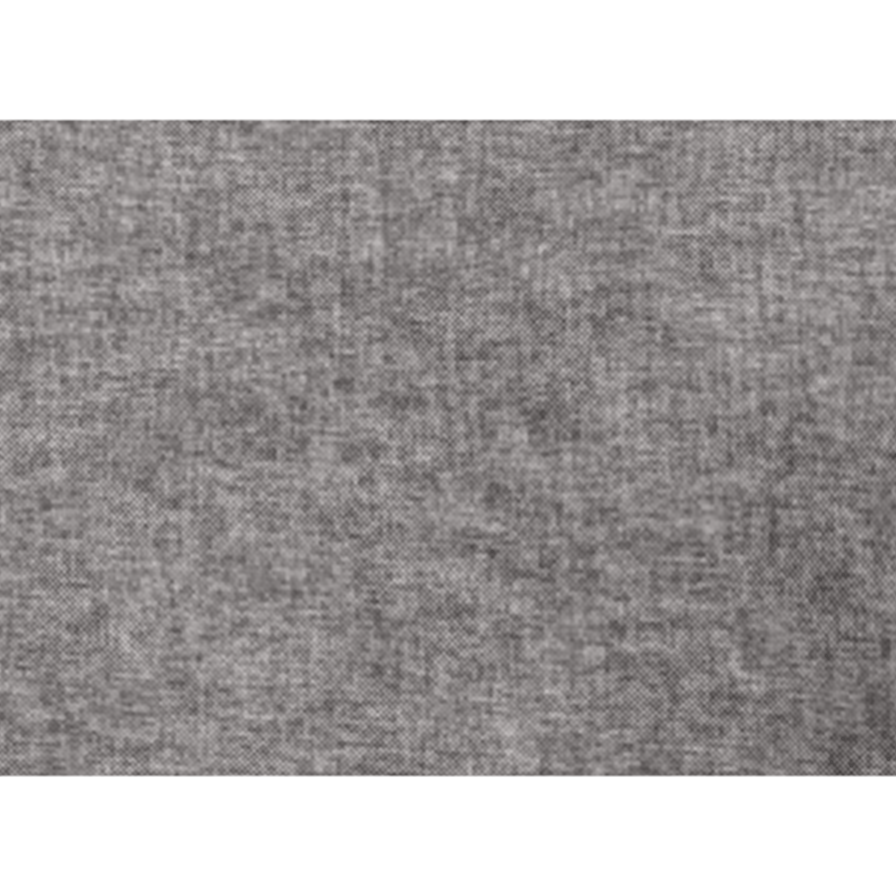
Write a three.js fragment shader that draws this texture.

```glsl
varying vec2 vUv;

float hash(vec2 p) {
  return fract(sin(dot(p, vec2(127.1, 311.7))) * 43758.5453);
}

float noise(vec2 p) {
  vec2 i = floor(p), f = fract(p);
  f = f * f * (3.0 - 2.0 * f);
  return mix(mix(hash(i), hash(i + vec2(1.0, 0.0)), f.x),
             mix(hash(i + vec2(0.0, 1.0)), hash(i + vec2(1.0, 1.0)), f.x), f.y);
}

// Noise centred on zero
float grain(vec2 p) {
  return noise(p) - 0.5;
}

// Soft dark fold around a height
float crease(float y, float height, float width) {
  float d = (y - height) / width;
  return exp(-d * d);
}

float cloth(vec2 uv) {
  // Threads sag to the right in the lower half and wander slightly
  vec2 p = uv;
  p.y += 0.05 * uv.x * smoothstep(0.65, 0.2, uv.y) + 0.012 * grain(uv * 4.0);
  p.x += 0.010 * grain(uv * 5.0 + 31.0);

  // Long weft slubs, shorter warp slubs and fine fibre
  float weft = 0.13 * grain(p * vec2(36.0, 190.0)) + 0.10 * grain(p * vec2(85.0, 205.0) + 57.0);
  float warp = 0.11 * grain(p * vec2(185.0, 40.0) + 13.0) + 0.06 * grain(p * vec2(200.0, 90.0) + 71.0);
  float fibre = 0.16 * grain(p * 210.0 + 5.0);

  // Over-under weave, clearer in patches
  vec2 wave = sin(p * 6.28318 * vec2(152.0, 146.0));
  float weave = 0.055 * wave.x * wave.y * noise(uv * 14.0 + 9.0);

  // Broad light, mottling and folds
  float light = 0.035 * (uv.y - 0.5) - 0.03 * (uv.x - 0.5);
  light -= 0.07 * smoothstep(0.5, 0.0, distance(uv, vec2(1.02, 0.2)));
  light += 0.05 * grain(uv * vec2(7.0, 10.0)) + 0.04 * grain(uv * vec2(16.0, 28.0) + 3.0);
  float patchy = noise(uv * vec2(9.0, 5.0) + 20.0);
  light -= 0.06 * patchy * crease(uv.y, 0.575 - 0.075 * uv.x + 0.008 * sin(uv.x * 11.0), 0.014);
  light -= 0.04 * crease(uv.y, 0.61 + 0.16 * uv.x, 0.012)
         * smoothstep(0.25, 0.38, uv.x) * smoothstep(0.62, 0.5, uv.x);

  return 0.542 + weft + warp + fibre + weave + light;
}

void main() {
  float tone = clamp(cloth(vUv), 0.3, 0.76);

  // Cloth band between white margins, with a thin dark rim
  float inside = 0.366 - abs(vUv.y - 0.5);
  tone -= 0.05 * smoothstep(0.007, 0.002, inside);
  vec3 fabric = vec3(tone, tone - 0.018, tone - 0.019);
  float band = smoothstep(-0.002, 0.002, inside);
  gl_FragColor = vec4(mix(vec3(1.0), fabric, band), 1.0);
}
```
